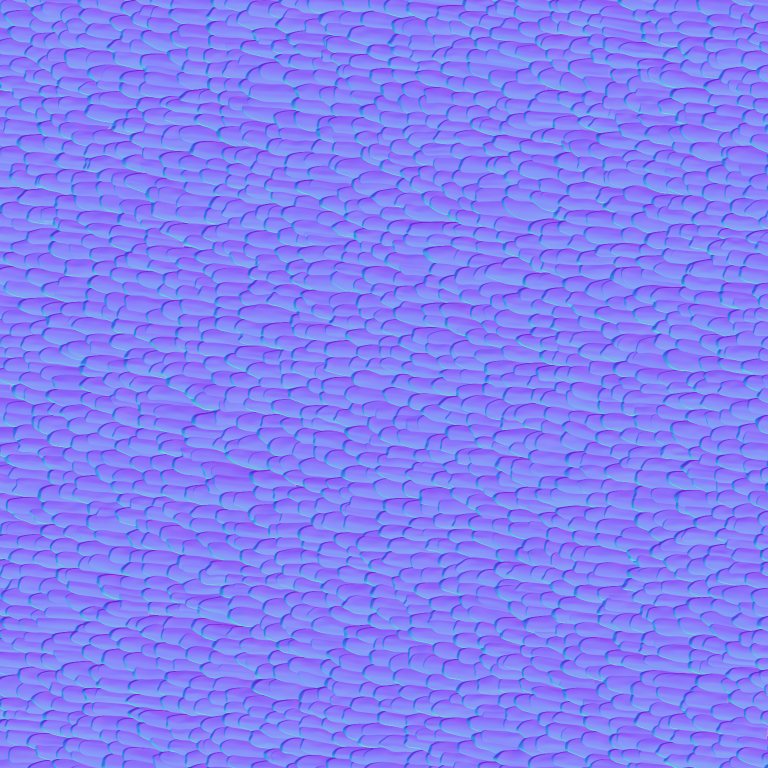
Reproduce this texture map procedurally as a Shadertoy shader.

```glsl
vec2 hash2(vec2 p) {
    return fract(sin(vec2(dot(p, vec2(127.1, 311.7)), dot(p, vec2(269.5, 183.3)))) * 43758.5453);
}

float valueNoise(vec2 p) {
    vec2 i = floor(p), f = fract(p);
    f = f * f * (3.0 - 2.0 * f);
    float low = mix(hash2(i).x, hash2(i + vec2(1, 0)).x, f.x);
    float high = mix(hash2(i + vec2(0, 1)).x, hash2(i + vec2(1, 1)).x, f.x);
    return mix(low, high, f.y);
}

// Overlapping scales: each has a blunt left front and sinks towards its tail
float scaleHeight(vec2 uv) {
    vec2 q = mat2(0.994, 0.11, -0.11, 0.994) * uv * vec2(34.0, 58.0);
    q += 0.5 * vec2(valueNoise(q * 0.4), valueNoise(q * 0.4 + 37.0));
    q += vec2(0.2, 0.14) * valueNoise(q * 1.9 + 11.0);
    vec2 cell = floor(q);
    float top = -4.0;

    for (int j = -1; j <= 1; j++) {
        for (int i = -2; i <= 0; i++) {
            vec2 id = cell + vec2(i, j);
            vec2 rnd = hash2(id);
            vec2 d = q - id - vec2(rnd.x, 0.2 + 0.6 * rnd.y);
            float lift = 0.35 * fract(7.3 * rnd.x + 5.1 * rnd.y);
            float y2 = d.y * d.y;
            float front = d.x - 0.3 * y2 - 2.4 * y2 * y2;
            float body = lift - 0.4 * max(d.x, 0.0) - 0.7 * y2;
            top = max(top, body - 1.1 * (1.0 - smoothstep(0.0, 0.24, front)));
        }
    }

    // Fine streaks along the scales and faint swells
    float streaks = 0.06 * valueNoise(q * vec2(0.9, 3.5));
    float swells = 0.2 * valueNoise(q * vec2(0.25, 0.3) + 5.0);
    return 0.0075 * (top + streaks + swells);
}

// Surface normal, with the steepest edges softened; green points down the canvas
vec3 scaleNormal(vec2 uv) {
    vec2 e = vec2(0.001, 0.0);
    float h = scaleHeight(uv);
    vec2 slope = vec2(scaleHeight(uv + e.xy) - h, scaleHeight(uv + e.yx) - h) / e.x;
    slope /= 1.0 + 0.6 * length(slope);
    return normalize(vec3(-slope.x, slope.y, 1.0));
}

void mainImage(out vec4 fragColor, in vec2 fragCoord) {
    vec3 normal = vec3(0.0);

    // Average four samples for smooth edges
    for (int k = 0; k < 4; k++) {
        vec2 offset = vec2(k % 2, k / 2) * 0.5 - 0.5;
        normal += 0.25 * scaleNormal((fragCoord + offset) / iResolution.y);
    }
    fragColor = vec4((0.5 + 0.5 * normal) * vec3(1.0, 1.0, 0.985), 1.0);
}
```
